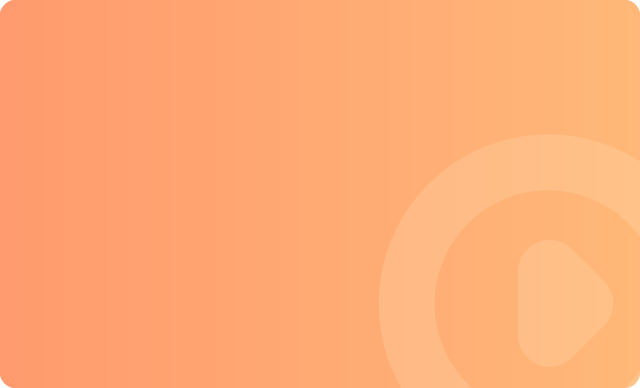
A Shadertoy shader for this background:

```glsl
// Lengths are fractions of the canvas height
const vec3 LEFT_COLOR = vec3(1.0, 0.606, 0.430);
const vec3 RIGHT_COLOR = vec3(1.0, 0.722, 0.473);
const vec3 OVERLAY_COLOR = vec3(1.0, 0.90, 0.75);
const vec3 CORNER_COLOR = vec3(1.0);
const float OVERLAY_ALPHA = 0.22;
const float CORNER_RADIUS = 0.043;
const vec2 RING_INSET = vec2(0.2366, 0.217); // from the lower right corner
const float RING_RADIUS = 0.3645;
const float RING_HALF_WIDTH = 0.072;
const vec2 WEDGE_OFFSET = vec2(0.004, 0.001);
const float WEDGE_SIZE = 0.0817;
const float WEDGE_ROUNDING = 0.0817;

float roundedBox(vec2 p, vec2 halfSize, float radius) {
    vec2 q = abs(p) - halfSize + radius;
    return length(max(q, 0.0)) + min(max(q.x, q.y), 0.0) - radius;
}

float segment(vec2 p, vec2 a, vec2 b) {
    vec2 ab = b - a;
    float t = clamp(dot(p - a, ab) / dot(ab, ab), 0.0, 1.0);
    return length(p - a - ab * t);
}

// Right-pointing triangle, mirrored about its axis; the rounding fills its core
float roundedWedge(vec2 p, float size, float rounding) {
    p.y = abs(p.y);
    vec2 top = vec2(0.0, size);
    float outline = min(segment(p, vec2(0.0), top),
                        segment(p, top, vec2(size, 0.0)));
    return outline - rounding;
}

float coverage(float dist, float pixel) {
    return clamp(0.5 - dist / pixel, 0.0, 1.0);
}

void mainImage(out vec4 fragColor, in vec2 fragCoord) {
    float pixel = 1.0 / iResolution.y;
    vec2 p = fragCoord * pixel;
    vec2 canvas = iResolution.xy * pixel;

    // Horizontal gradient
    vec3 color = mix(LEFT_COLOR, RIGHT_COLOR, p.x / canvas.x);

    // Translucent ring and wedge
    vec2 local = p - vec2(canvas.x - RING_INSET.x, RING_INSET.y);
    float ring = abs(length(local) - RING_RADIUS) - RING_HALF_WIDTH;
    float wedge = roundedWedge(local - WEDGE_OFFSET, WEDGE_SIZE, WEDGE_ROUNDING);
    float overlay = coverage(min(ring, wedge), pixel);
    color = mix(color, OVERLAY_COLOR, OVERLAY_ALPHA * overlay);

    // Rounded card corners
    float card = roundedBox(p - 0.5 * canvas, 0.5 * canvas, CORNER_RADIUS);
    color = mix(CORNER_COLOR, color, coverage(card - 0.5 * pixel, pixel));

    fragColor = vec4(color, 1.0);
}
```
